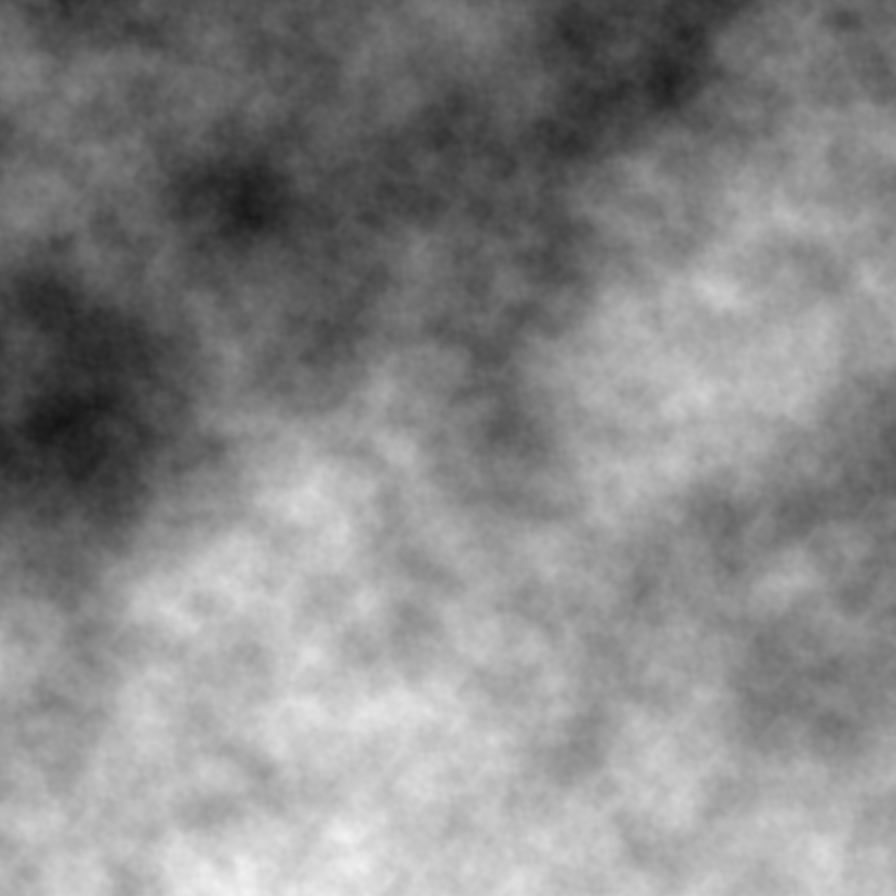
Give the GLSL for this texture, as a Shadertoy shader.

```glsl
float hash(vec2 p) {
    return fract(sin(dot(p, vec2(127.1, 311.7))) * 43758.5453);
}

float valueNoise(vec2 p) {
    vec2 cell = floor(p);
    vec2 f = fract(p);
    f = f * f * (3.0 - 2.0 * f);
    float low = mix(hash(cell), hash(cell + vec2(1, 0)), f.x);
    float high = mix(hash(cell + vec2(0, 1)), hash(cell + vec2(1, 1)), f.x);
    return mix(low, high, f.y) - 0.5;
}

// Octaves from broad billows down to fine grain
float cloudNoise(vec2 p) {
    float sum = 0.0;
    float amplitude = 0.38;
    p *= 4.5;
    for (int octave = 0; octave < 6; octave++) {
        sum += amplitude * valueNoise(p);
        p = mat2(1.98, 0.28, -0.28, 1.98) * p + vec2(17.3, 9.1);
        amplitude *= 0.64;
    }
    return sum;
}

float softBlob(vec2 p, vec2 centre, vec2 radius) {
    vec2 d = (p - centre) / radius;
    return exp(-dot(d, d));
}

void mainImage(out vec4 fragColor, in vec2 fragCoord) {
    vec2 uv = fragCoord / iResolution.xy;
    vec2 p = fragCoord / iResolution.y;

    // Bright base fading into a dark top
    float shade = mix(0.76, 0.24, uv.y);

    // Broad banks of shadow and light, with wandering outlines
    vec2 warp = 0.12 * vec2(valueNoise(p * 6.0 + 31.0), valueNoise(p * 6.0 + 57.0));
    vec2 q = uv + warp;
    shade -= 0.30 * softBlob(q, vec2(0.10, 0.55), vec2(0.17, 0.16));
    shade -= 0.20 * softBlob(q, vec2(0.72, 0.86), vec2(0.10, 0.09));
    shade -= 0.20 * softBlob(q, vec2(0.82, 0.47), vec2(0.12, 0.07));
    shade -= 0.20 * softBlob(q, vec2(0.04, 0.16), vec2(0.25, 0.18));
    shade += 0.15 * softBlob(q, vec2(0.48, 0.44), vec2(0.22, 0.20));
    shade += 0.14 * softBlob(q, vec2(0.50, 0.75), vec2(0.12, 0.12));
    shade += 0.20 * softBlob(q, vec2(0.98, 0.72), vec2(0.15, 0.20));

    shade += cloudNoise(p + 3.7);
    fragColor = vec4(vec3(clamp(shade, 0.0, 1.0)), 1.0);
}
```
